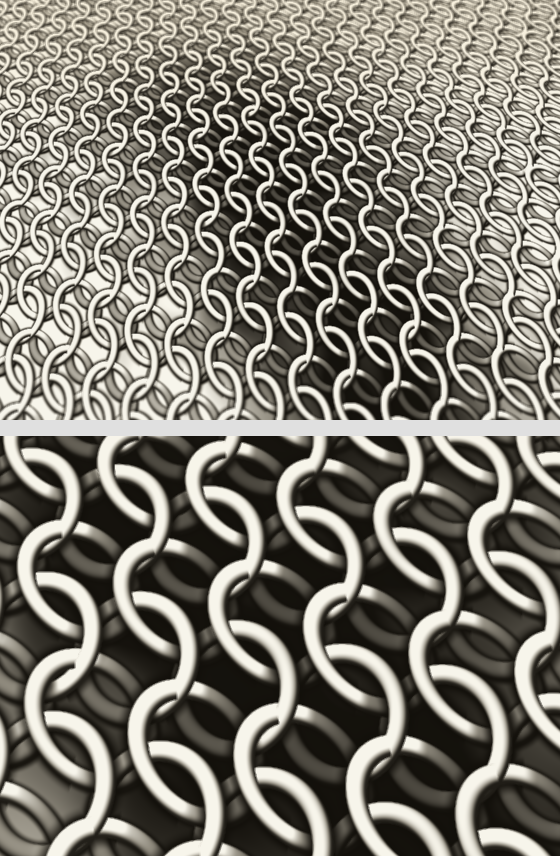
Top, the full canvas; bottom, a detail of the centre.
A Shadertoy shader for this texture:

```glsl
// Chain mail of steel rings receding in perspective over a pale plate.
// Two staggered sets of rings tilt opposite ways; the highest wire at each
// point wins, so the rings interlock and form winding S-shaped chains.

const vec3 DARK  = vec3(0.07, 0.06, 0.04);
const vec3 STEEL = vec3(0.57, 0.55, 0.50);
const vec3 LIGHT = vec3(0.97, 0.96, 0.92);

const float HORIZON = 1.9;               // height of the vanishing line
const float VANISHING_X = 0.36;          // where the chains converge
const vec2 DENSITY = vec2(18.4, 24.7);   // ring spacing across and in depth
const float ROW_PERIOD = 1.45;
const float RING_RADIUS = 0.57;
const float WIRE = 0.1;

float hash(vec2 p) {
    vec3 q = fract(vec3(p.xyx) * 0.1031);
    q += dot(q, q.yzx + 33.33);
    return fract((q.x + q.y) * q.z);
}

float noise(vec2 p) {
    vec2 i = floor(p), f = fract(p);
    f = f * f * (3.0 - 2.0 * f);
    return mix(mix(hash(i), hash(i + vec2(1, 0)), f.x),
               mix(hash(i + vec2(0, 1)), hash(i + vec2(1, 1)), f.x), f.y);
}

// Dark to steel to near white
vec3 metal(float level) {
    level = clamp(level, 0.0, 1.0);
    return level < 0.5 ? mix(DARK, STEEL, level * 2.0)
                       : mix(STEEL, LIGHT, level * 2.0 - 1.0);
}

// Approximate signed distance to an ellipse outline
float ellipseDistance(vec2 p, vec2 radii) {
    float k = length(p / radii);
    return k * (k - 1.0) / max(length(p / (radii * radii)), 0.001);
}

// Brightness of a round wire; across runs from -1 to 1 over its width
float wireLight(vec2 outward, float across, float height) {
    vec3 n = vec3(outward * across, sqrt(max(1.0 - across * across, 0.0)));
    float diffuse = max(dot(n, normalize(vec3(-0.25, 0.5, 0.8))), 0.0);
    float level = 0.06 + 1.08 * smoothstep(0.15, 0.95, diffuse);
    return level * mix(0.5, 1.0, smoothstep(-0.7, 0.3, height));
}

// Darkness of the fold running down through the middle
float foldShade(vec2 pos) {
    float side = pos.x - 0.7 + 0.5 * (pos.y - 0.5);
    return exp(-side * side * 9.0) * smoothstep(1.05, 0.7, pos.y);
}

// Plate below the rings, shadowed close to the wire
float plateLight(vec2 mesh, float fold, float gap) {
    float level = 0.68 + 0.55 * noise(mesh * 1.3) - 1.0 * fold;
    return max(level, 0.02) * smoothstep(-0.02, 0.06, gap);
}

vec3 chainMail(vec2 pos) {
    // Project the canvas onto the sheet; rows slope more toward the left
    float depth = HORIZON - pos.y;
    vec2 mesh = vec2((pos.x - VANISHING_X) * DENSITY.x, DENSITY.y) / depth;
    float lean = 0.35 * mesh.x * depth / DENSITY.y;
    float bend = min(mesh.x - 2.0, 0.0);
    float slant = 0.25 - 0.02 * bend;
    mesh.y += 0.25 * mesh.x - 0.01 * bend * bend;
    float squash = depth * DENSITY.x / DENSITY.y;
    vec2 radii = RING_RADIUS * vec2(1.0, squash);
    vec2 period = vec2(1.0, ROW_PERIOD);

    float top = -9.0, gap = 9.0, upperGap = 9.0, level = 0.0;
    for (int family = 0; family < 2; family++) {
        float tilt = family == 0 ? -1.0 : 1.0;
        vec2 stagger = 0.5 * float(family) * period;
        vec2 base = floor((mesh - stagger) / period + 0.5);
        for (int j = -1; j <= 1; j++) {
            for (int i = -1; i <= 1; i++) {
                vec2 id = base + vec2(i, j);
                vec2 seed = id + 50.0 + 90.0 * float(family);
                vec2 jitter = vec2(hash(seed), hash(seed + 17.0)) - 0.5;
                vec2 p = mesh - id * period - stagger + 0.08 * jitter;
                p.y -= slant * p.x;
                p.x -= lean * p.y;
                // The far side of each ring lies over its neighbour
                float height = (tilt * p.x + 0.28 * p.y) / RING_RADIUS;
                p.y = p.y * squash - 0.1 * tilt * p.x / RING_RADIUS;
                float d = ellipseDistance(p, radii);
                float edge = abs(d) - WIRE;
                gap = min(gap, edge);
                if (height > 0.15) upperGap = min(upperGap, edge);
                if (edge < 0.0 && height > top) {
                    top = height;
                    vec2 outward = normalize(p / (radii * radii));
                    level = wireLight(outward, d / WIRE, height);
                    level *= 0.9 + 0.2 * hash(seed + 31.0);
                }
            }
        }
    }
    float fold = foldShade(pos);
    if (gap > 0.0) level = plateLight(mesh, fold, gap);
    // Raised wires shade whatever lies beneath them
    float beneath = 1.0 - smoothstep(-0.1, 0.15, top);
    float shadow = smoothstep(-0.02, 0.12, upperGap);
    level *= mix(1.0, shadow, (0.72 + 0.25 * fold) * beneath);
    // Fold shadow, then haze and glare toward the far edge
    float far = smoothstep(0.6, 1.0, pos.y);
    level *= 1.06 + (0.2 - 0.75 * fold) * beneath - 0.06 * fold;
    level = mix(level, 0.1 + 1.0 * level, far);
    return metal(level) * mix(vec3(1.0), vec3(1.0, 0.98, 0.94), far);
}

void mainImage(out vec4 fragColor, in vec2 fragCoord) {
    vec2 pos = fragCoord / iResolution.y;
    // Nine samples smooth the edges and blur the near and far ends
    float blur = 0.003 * smoothstep(0.7, 1.0, pos.y) + 0.003 * smoothstep(0.2, 0.0, pos.y);
    float spread = 0.34 / iResolution.y + 0.0004 + 0.4 * blur;
    vec3 sum = vec3(0.0);
    for (int k = 0; k < 9; k++)
        sum += chainMail(pos + spread * (vec2(k % 3, k / 3) - 1.0));
    fragColor = vec4(sum / 9.0, 1.0);
}
```
